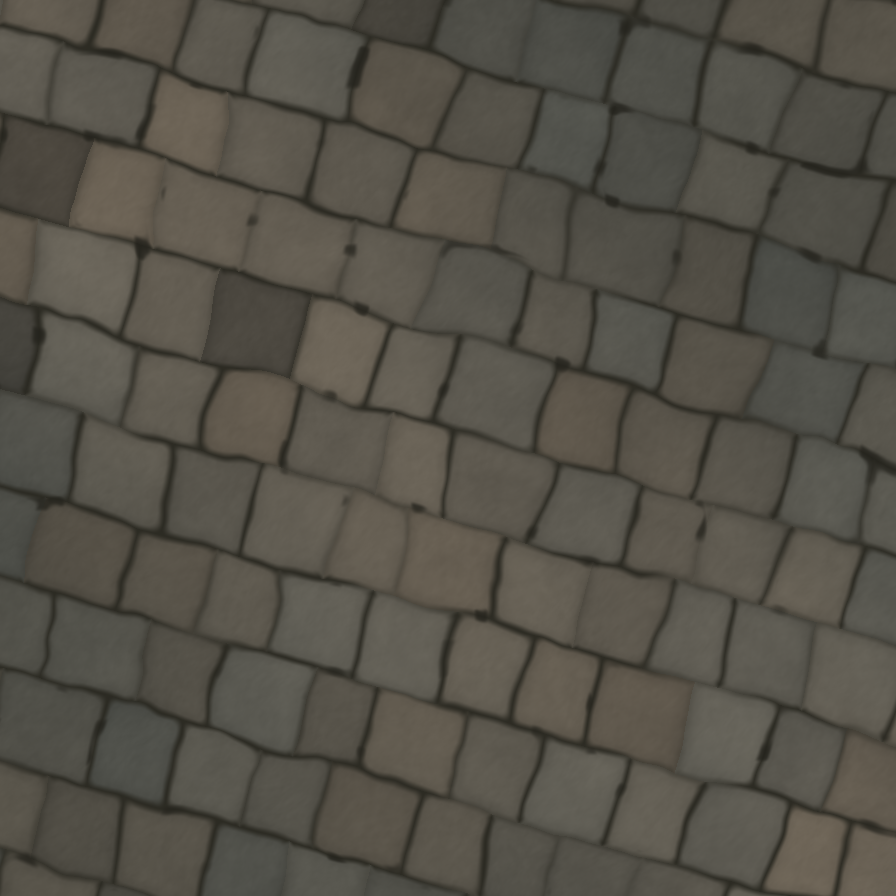
Reproduce this texture procedurally as a three.js fragment shader.

```glsl
varying vec2 vUv;

#define ROW_PITCH 0.103
#define COL_PITCH 0.0905
#define ROW_SLOPE 0.285
#define ROW_START 0.974
#define JOINT_HALF 0.0018
#define JOINT_SOFT 0.0052
#define CORNER_ROUND 0.009
#define WOBBLE 0.010
#define GRAIN 0.028

const vec3 JOINT_COLOR = vec3(0.165, 0.160, 0.130);
const vec3 SHADE_COLOR = vec3(0.315, 0.310, 0.280);
const vec3 LIGHT_COLOR = vec3(0.415, 0.388, 0.342);

float hash(vec2 p) {
  vec3 q = fract(vec3(p.xyx) * 0.1031);
  q += dot(q, q.yzx + 33.33);
  return fract((q.x + q.y) * q.z);
}

float noise(vec2 p) {
  vec2 i = floor(p), f = fract(p);
  f = f * f * (3.0 - 2.0 * f);
  return mix(mix(hash(i), hash(i + vec2(1.0, 0.0)), f.x),
             mix(hash(i + vec2(0.0, 1.0)), hash(i + 1.0), f.x), f.y);
}

float fbm(vec2 p) {
  float sum = 0.0, amp = 0.5;
  for (int i = 0; i < 4; i++) {
    sum += amp * noise(p);
    p = p * 2.03 + 17.1;
    amp *= 0.5;
  }
  return sum;
}

float smoothMin(float a, float b, float k) {
  float h = max(k - abs(a - b), 0.0) / k;
  return min(a, b) - h * h * k * 0.25;
}

// Position of a cross joint inside its cell, with its own shift and slant
float jointShift(vec2 id, float height) {
  return 0.08 + 0.24 * hash(id + 31.7) + 0.16 * hash(id + 73.1) * height;
}

// Most joints are open, a few are nearly closed
float jointDepth(vec2 id) {
  return mix(0.18, 1.0, smoothstep(0.05, 0.55, hash(id + 11.3)));
}

void main() {
  // Uneven hand-laid layout
  vec2 p = vUv;
  p += WOBBLE * (vec2(noise(p * 13.0 + 5.0), noise(p * 13.0 + 47.0)) - 0.5) * 1.5;
  p += WOBBLE * (vec2(noise(p * 45.0 + 9.0), noise(p * 45.0 + 83.0)) - 0.5) * 0.4;

  // Sloping rows
  float rowCoord = (p.y + ROW_SLOPE * p.x - ROW_START) / ROW_PITCH + 20.0;
  float row = floor(rowCoord);
  float height = rowCoord - row;

  // Leaning cross joints, offset from row to row
  float lean = 0.10 + 0.12 * p.x;
  float colCoord = (p.x - lean * p.y) / COL_PITCH + 20.0;
  colCoord += 0.5 * mod(row, 2.0) + 0.45 * hash(vec2(row, 3.0));
  vec2 id = vec2(floor(colCoord), row);
  if (fract(colCoord) < jointShift(id, height)) id.x -= 1.0;
  vec2 nextId = id + vec2(1.0, 0.0);
  float left = colCoord - id.x - jointShift(id, height);
  float right = nextId.x + jointShift(nextId, height) - colCoord;

  // Distance to the nearest joint, rounded at the stone corners
  float across = min(left, right) * COL_PITCH;
  float down = min(height, 1.0 - height) * ROW_PITCH * 0.96;
  float edge = smoothMin(across, down, CORNER_ROUND);
  float crossDepth = jointDepth(left < right ? id : nextId);
  float rowDepth = mix(0.4, 1.0, smoothstep(0.2, 0.6, noise(p * 9.0 + 21.0)));
  float depth = mix(crossDepth, rowDepth, smoothstep(-0.004, 0.004, across - down));

  // Broad diagonal band of warm light
  float offBand = (vUv.y + 0.92 * vUv.x - 0.94) / 1.36;
  float light = exp(-9.0 * offBand * offBand) * 0.8;
  light += 0.6 * (fbm(vUv * 3.0 + 4.0) - 0.47);
  vec3 color = mix(SHADE_COLOR, LIGHT_COLOR, clamp(light, -0.2, 1.1));

  // Tone and tint of each stone
  color *= 0.94 + 0.12 * hash(id + 5.5);
  color += vec3(0.012, 0.0, -0.008) * (2.0 * hash(id + 91.0) - 1.0);
  color *= 1.0 - 0.24 * step(0.975, hash(id + 140.0));

  // Stains, slanted grain and darkened rims
  vec2 slanted = vec2(p.x + p.y, (p.y - p.x) * 1.8);
  color *= 1.0 + 0.12 * (fbm(p * 24.0) - 0.47);
  color += GRAIN * (fbm(slanted * 75.0) - 0.47);
  color *= 0.93 + 0.07 * smoothstep(0.002, 0.018, edge);

  // Soft dirt-filled joints of varying width
  float width = JOINT_HALF * (0.4 + 1.2 * noise(p * 28.0 + 60.0));
  float joint = 1.0 - smoothstep(width - 0.003, width + JOINT_SOFT, edge);
  color = mix(color, JOINT_COLOR, joint * depth * 0.95);

  // Occasional pits along the joints
  float pit = smoothstep(0.80, 0.95, noise(p * 32.0 + 130.0));
  pit *= 1.0 - smoothstep(0.003, 0.009, edge);
  color = mix(color, JOINT_COLOR * 0.8, pit * 0.7);

  gl_FragColor = vec4(color, 1.0);
}
```
